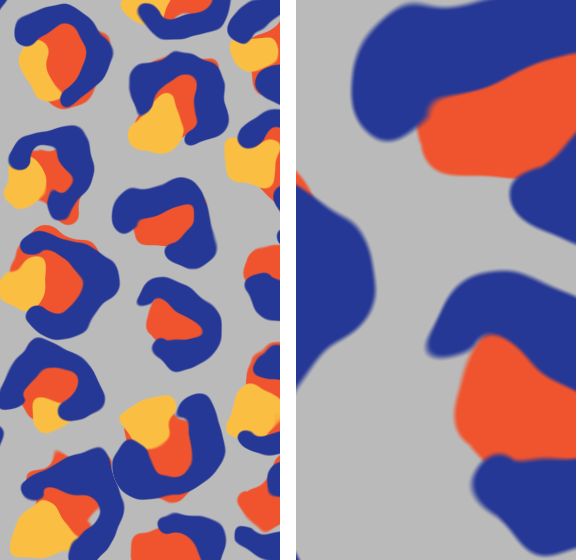
Left: the whole. Right: its middle third, enlarged.
This pattern is drawn by a Shadertoy shader. Its source:

```glsl
#define CELL 0.405        // spacing of the blobs, canvas width = 1
#define BLOB_SIZE 0.172   // mean blob radius
#define JITTER 0.07       // random shift of the centres
#define WARP 0.062        // strength of the outline wobble
#define WARP_FREQ 5.5     // wobbles per canvas width
#define RING_RADIUS 0.76  // arc radius, in blob radii
#define RING_WIDTH 0.26   // half thickness of the arc, in blob radii
#define YELLOW_SHARE 0.72 // fraction of blobs with a yellow part
#define SOFTNESS 0.0045   // half width of the soft edges

const vec3 GRAY   = vec3(0.73, 0.73, 0.73);
const vec3 BLUE   = vec3(0.15, 0.22, 0.59);
const vec3 ORANGE = vec3(0.94, 0.33, 0.18);
const vec3 YELLOW = vec3(0.98, 0.75, 0.26);

vec4 hash4(vec2 p) {
    vec4 h = fract(p.xyxy * vec4(0.1031, 0.1030, 0.0973, 0.1099));
    h += dot(h, h.wzxy + 33.33);
    return fract((h.xxyz + h.yzzw) * h.zywx);
}

float cornerGradient(vec2 cell, vec2 offset) {
    float a = 6.2832 * hash4(cell).x;
    return dot(vec2(cos(a), sin(a)), offset);
}

float gradientNoise(vec2 p) {
    vec2 i = floor(p), f = p - i;
    vec2 u = f * f * f * (f * (f * 6.0 - 15.0) + 10.0);
    vec2 e = vec2(1.0, 0.0);
    return mix(mix(cornerGradient(i, f), cornerGradient(i + e, f - e), u.x),
               mix(cornerGradient(i + e.yx, f - e.yx), cornerGradient(i + 1.0, f - 1.0), u.x), u.y);
}

vec2 noise2(vec2 p) {
    return vec2(gradientNoise(p), gradientNoise(p + vec2(37.2, 71.7)));
}

mat2 rotation(float a) {
    float c = cos(a), s = sin(a);
    return mat2(c, -s, s, c);
}

// Spiral arc with bulging thickness, open towards -x
float arcDistance(vec2 q, vec4 rnd) {
    float a = clamp(atan(q.y, q.x), -1.65 - 0.7 * rnd.x, 1.65 + 0.7 * rnd.y);
    float radius = RING_RADIUS + 0.12 * (rnd.z - 0.5) * a;
    float width = RING_WIDTH * (1.0 + 0.26 * sin(2.6 * a + 6.2832 * rnd.w));
    return length(q - radius * vec2(cos(a), sin(a))) - width;
}

// Distances to the yellow, orange and blue parts of one blob
vec3 blobDistances(vec2 q, vec2 wobble, vec4 shape, vec4 part) {
    float side = part.x < 0.5 ? -1.0 : 1.0;
    vec2 inner = q + wobble;
    float yellow = length((inner - vec2(-0.53, -0.12 * side)) * vec2(1.1, 0.95)) - 0.5;
    if (part.y > YELLOW_SHARE) yellow = 9.0;
    float rim = length(inner - vec2(0.1, side * mix(0.1, 0.42, part.z))) - 0.75;
    float core = length(inner - vec2(-0.12, 0.0)) - 0.58;
    return vec3(yellow, min(rim, core), arcDistance(q, shape));
}

float coverage(float d) {
    return smoothstep(SOFTNESS, -SOFTNESS, d);
}

void mainImage(out vec4 fragColor, in vec2 fragCoord) {
    vec2 p = fragCoord / iResolution.x;

    // Wavy outlines, and a second wobble for the inner colours
    vec2 warped = p + WARP * noise2(p * WARP_FREQ + 5.3)
                    + 0.012 * noise2(p * WARP_FREQ * 2.6 + 19.1);
    vec2 wobble = 0.42 * noise2(p * WARP_FREQ * 1.3 + 43.0);

    // Nearest parts among blobs on a jittered grid with staggered columns
    vec3 nearest = vec3(9.0);
    for (int i = -1; i <= 1; i++)
    for (int j = -1; j <= 1; j++) {
        float column = floor(warped.x / CELL) + float(i);
        float stagger = 0.5 * mod(column, 2.0);
        float row = floor(warped.y / CELL - stagger) + float(j);
        vec2 id = vec2(column, row);
        vec4 place = hash4(id + 11.0);
        vec4 shape = hash4(id + 57.0);
        vec4 part = hash4(id + 93.0);

        vec2 center = (id + vec2(0.5, 0.5 + stagger)) * CELL + JITTER * (place.xy - 0.5);
        float size = BLOB_SIZE * mix(0.84, 1.18, place.z);
        float opening = mix(2.3, 4.7, place.w);
        vec2 q = (warped - center) / size;
        q *= vec2(mix(0.86, 1.0, part.w), mix(1.08, 0.92, part.w));
        q = rotation(opening - 3.1416) * q;
        nearest = min(nearest, size * blobDistances(q, wobble, shape, part));
    }

    // Paint from back to front
    vec3 color = mix(GRAY, ORANGE, coverage(nearest.y));
    color = mix(color, YELLOW, coverage(nearest.x));
    color = mix(color, BLUE, coverage(nearest.z));
    fragColor = vec4(color, 1.0);
}
```
